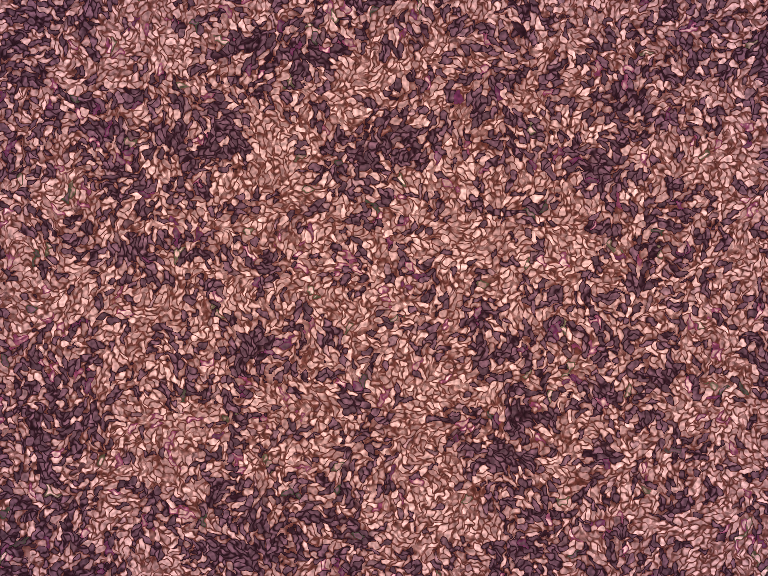
Give the GLSL for this texture, as a WebGL 2 fragment shader.

```glsl
#version 300 es
precision highp float;
// Etched metal micrograph: interlocking pink laths with dark purple needle colonies.

#define GRAINS 78.0          // grains per canvas height
#define STRETCH 1.75         // elongation of each grain
#define ANGLE_SPREAD 2.0     // random turn against the local direction, radians
#define OUTLINE 0.44         // softness and width of grain outlines
#define COLONY_SCALE 6.0     // dark colonies per canvas height
#define DARK_BIAS 0.22       // higher gives fewer dark grains
#define GRIT 0.40            // fine brightness variation
#define PINK_LOW vec3(0.66, 0.475, 0.465)
#define PINK_HIGH vec3(1.0, 0.785, 0.76)
#define BROWN_EDGE vec3(0.39, 0.20, 0.175)
#define PURPLE_CORE vec3(0.46, 0.315, 0.365)
#define DARK_EDGE vec3(0.19, 0.095, 0.13)

uniform vec2 u_resolution;
out vec4 fragColor;

// Three random values in 0..1 for an integer lattice point
vec3 hash3(vec2 cell, uint seed) {
  uvec3 v = uvec3(uvec2(ivec2(cell)), seed) * 1664525u + 1013904223u;
  v.x += v.y * v.z; v.y += v.z * v.x; v.z += v.x * v.y;
  v ^= v >> 16u;
  v.x += v.y * v.z; v.y += v.z * v.x; v.z += v.x * v.y;
  return vec3(v >> 8u) / 16777216.0;
}

float cornerSlope(vec2 cell, vec2 offset) {
  float a = 6.28319 * hash3(cell, 7u).x;
  return dot(vec2(cos(a), sin(a)), offset);
}

// Gradient noise, roughly -0.7..0.7
float gradientNoise(vec2 p) {
  vec2 i = floor(p), f = fract(p);
  vec2 w = f * f * f * (f * (f * 6.0 - 15.0) + 10.0);
  vec2 e = vec2(1.0, 0.0);
  return mix(mix(cornerSlope(i, f), cornerSlope(i + e, f - e), w.x),
             mix(cornerSlope(i + e.yx, f - e.yx), cornerSlope(i + 1.0, f - 1.0), w.x), w.y);
}

float colonyField(vec2 p) {
  return 0.75 * gradientNoise(p * COLONY_SCALE)
       + 0.6 * gradientNoise(p * COLONY_SCALE * 2.3 + 31.0)
       + 0.7 * gradientNoise(p * COLONY_SCALE * 5.1 + 67.0);
}

// Stretched cellular pattern: returns outline distance, gives the nearest cell and its seed
float grainPattern(vec2 q, float direction, out vec2 nearestCell, out vec2 nearestSeed) {
  vec2 base = floor(q);
  float first = 9.0, second = 9.0;
  nearestCell = base;
  nearestSeed = q;
  for (int y = -2; y <= 2; y++) {
    for (int x = -2; x <= 2; x++) {
      vec2 cell = base + vec2(x, y);
      vec3 rnd = hash3(cell, 1u);
      vec2 d = q - cell - rnd.xy;
      float a = direction + (rnd.z - 0.5) * ANGLE_SPREAD;
      vec2 axis = vec2(cos(a), sin(a));
      float dist = length(vec2(dot(d, axis) / STRETCH, (d.y * axis.x - d.x * axis.y) * STRETCH));
      if (dist < first) {
        second = first;
        first = dist;
        nearestCell = cell;
        nearestSeed = cell + rnd.xy;
      } else {
        second = min(second, dist);
      }
    }
  }
  return second - first;
}

void main() {
  vec2 p = gl_FragCoord.xy / u_resolution.y;
  vec2 centred = gl_FragCoord.xy / u_resolution - 0.5;
  float rim = dot(centred, centred);

  // Wobbled grains that share a drifting direction
  vec2 wobble = vec2(gradientNoise(p * 95.0), gradientNoise(p * 95.0 + 43.0));
  float direction = 5.0 * gradientNoise(p * 8.0 + 11.0) + 0.9;
  vec2 cell, seed;
  float gap = grainPattern(p * GRAINS + 0.4 * wobble, direction, cell, seed);
  vec3 rnd = hash3(cell, 2u);
  vec3 rare = hash3(cell, 3u);

  // Dark grains gather in colonies, more of them toward the rim
  float darkness = colonyField(seed / GRAINS) + (rnd.x - 0.5) * 1.2 + 0.25 * rim - DARK_BIAS;
  float dark = smoothstep(-0.04, 0.08, darkness);

  // Outlines fade in places so that neighbouring grains merge
  float merge = 0.6 * smoothstep(0.0, 0.5, gradientNoise(p * 50.0 + 19.0));
  float core = smoothstep(0.0, OUTLINE, gap);
  float lightCore = max(core, merge);
  vec3 lightGrain = mix(BROWN_EDGE, mix(PINK_LOW, PINK_HIGH, rnd.y), lightCore);
  vec3 darkGrain = mix(DARK_EDGE, PURPLE_CORE * (0.8 + 0.4 * rnd.y), core);
  vec3 colour = mix(lightGrain, darkGrain, dark);

  // Sparse magenta and green fringes
  float fringe = 1.0 - smoothstep(0.1, 0.5, gap);
  colour = mix(colour, vec3(0.55, 0.22, 0.42), 0.6 * fringe * step(0.975, rare.x));
  colour = mix(colour, vec3(0.30, 0.36, 0.25), 0.6 * fringe * step(0.992, rare.y));

  // Fine grit, then cooler and dimmer light at the rim
  colour *= 1.0 + GRIT * gradientNoise(p * 150.0 + 5.0);
  colour *= mix(vec3(1.03, 1.01, 0.985), vec3(0.95, 0.93, 0.98), smoothstep(0.0, 0.5, rim));
  fragColor = vec4(clamp(colour, 0.0, 1.0), 1.0);
}
```
